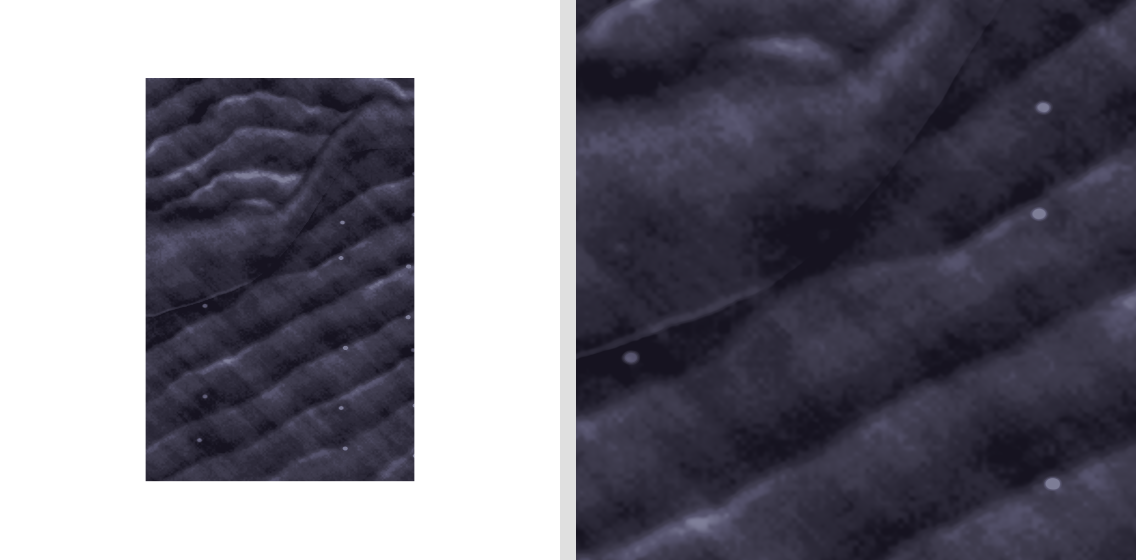
Left, the full canvas; right, a detail of the centre.
A WebGL 1 fragment shader for this texture:

```glsl
precision highp float;
uniform vec2 u_resolution;

// Dark violet quilted velvet in an upright panel on plain white.
// A thick fold lies over slanting quilt rows; each part gives a tone, which a
// five-step ramp colours. Noise wraps and the white margin tiles.

const vec2 PANEL_MIN = vec2(0.260, 0.1406);
const vec2 PANEL_MAX = vec2(0.740, 0.8607);

float hash(vec2 cell) {
  return fract(sin(dot(cell, vec2(127.1, 311.7))) * 43758.545);
}

// Value noise that repeats after a whole number of cells.
float wrapNoise(vec2 p, vec2 period) {
  vec2 i = floor(p);
  vec2 f = fract(p);
  f = f * f * (3.0 - 2.0 * f);
  vec2 a = mod(i, period);
  vec2 b = mod(i + 1.0, period);
  return mix(mix(hash(a), hash(vec2(b.x, a.y)), f.x),
             mix(hash(vec2(a.x, b.y)), hash(b), f.x), f.y);
}

float fbm(vec2 p, vec2 period) {
  float sum = 0.0;
  float gain = 0.5;
  for (int i = 0; i < 4; i++) {
    sum += gain * wrapNoise(p * period, period);
    period *= 2.0;
    gain *= 0.5;
  }
  return sum / 0.9375;
}

float bump(float x, float centre, float width) {
  float t = (x - centre) / width;
  return exp(-t * t);
}

// One padded row: slow rise to a lit crest, then a quick drop into the seam.
float rowBody(float f) {
  return smoothstep(0.0, 0.8, f) * (1.0 - smoothstep(0.84, 1.0, f));
}

// Lower border of the fold, climbing from left to right.
float foldEdge(float x) {
  return 0.436 + 0.045 * smoothstep(0.26, 0.46, x)
       + 0.26 * smoothstep(0.43, 0.67, x);
}

// Distance to the nearest stitch (x) and its strength (y).
vec2 stitch(vec2 p, vec2 grid) {
  vec2 q = p * grid + vec2(0.62, 0.1);
  vec2 cell = mod(floor(q), grid);
  vec2 jitter = vec2(hash(cell + 3.0), hash(cell + 17.0)) - 0.5;
  vec2 offset = (fract(q) - 0.5 - jitter * vec2(0.12, 0.4)) / grid;
  return vec2(length(offset * vec2(0.8, 1.0)), step(0.35, hash(cell + 41.0)));
}

// Flat quilt below: long slanting rows, softer toward the bottom.
float quiltTone(vec2 p, float wobble, float cloud) {
  float f = fract((p.y - 0.5 * p.x + 0.055 * wobble) / 0.083);
  float depth = mix(0.55, 1.0, smoothstep(0.2, 0.45, p.y));
  float crest = bump(f, 0.83, 0.08) * smoothstep(0.4, 0.65, cloud);
  return 0.35 + depth * (0.42 * rowBody(f) - 0.2 + 0.25 * crest);
}

// Gathered rows on top, arching over to the right with short puckers.
float gatherTone(vec2 p, float wobble, float cloud) {
  float s = p.x - PANEL_MIN.x;
  float v = p.y - 0.6 * s + 1.05 * s * s + 0.09 * wobble;
  float f = fract(v / 0.062);
  float crest = bump(f, 0.78, 0.13) * smoothstep(0.35, 0.6, cloud);
  return 0.2 + 0.4 * rowBody(f) + 0.28 * crest;
}

// Rounded roll along the border: shaded underside, lit shoulder, deep crease.
float rollTone(float height, float cloud) {
  float shoulder = bump(height, 0.72, 0.22);
  return 0.2 + 0.38 * shoulder * (0.5 + cloud)
       + 0.18 * bump(height, 0.35, 0.15) * smoothstep(0.45, 0.65, cloud);
}

vec3 velvetRamp(float t) {
  vec3 c = mix(vec3(0.085, 0.075, 0.125), vec3(0.17, 0.16, 0.22), smoothstep(0.0, 0.27, t));
  c = mix(c, vec3(0.24, 0.23, 0.30), smoothstep(0.25, 0.52, t));
  c = mix(c, vec3(0.33, 0.32, 0.42), smoothstep(0.5, 0.77, t));
  return mix(c, vec3(0.49, 0.49, 0.59), smoothstep(0.75, 1.05, t));
}

float velvetTone(vec2 p) {
  float wobble = fbm(p, vec2(9.0, 8.0)) - 0.5;
  float cloud = fbm(p + 0.37, vec2(14.0, 18.0));
  vec2 slant = vec2(2.0 * p.x + p.y, 2.0 * p.y - p.x);
  float nap = fbm(slant, vec2(7.0, 19.0)) - 0.5;
  float brushed = fbm(vec2(p.x + p.y, p.y), vec2(44.0, 16.0)) - 0.5;
  float grain = wrapNoise(p * 300.0, vec2(300.0)) - 0.5;

  // Lower quilt, shaded where the fold hangs over it.
  float above = p.y - foldEdge(p.x) + 0.03 * wobble;
  float lower = quiltTone(p, wobble, cloud);
  lower *= 1.0 - 0.8 * exp(min(above, 0.0) / 0.035);

  // Fold: the roll is wide at the left and narrows as it climbs.
  float width = mix(0.17, 0.085, smoothstep(0.3, 0.58, p.x));
  float height = (above + 0.05 * wobble) / width;
  float upper = mix(rollTone(height, cloud), gatherTone(p, wobble, cloud),
                    smoothstep(0.92, 1.08, height));
  upper *= 1.0 - 0.5 * bump(height, 1.03, 0.09);
  upper += 0.25 * bump(above, 0.003, 0.003) * (1.0 - smoothstep(0.38, 0.5, p.x));
  float onFold = smoothstep(-0.0015, 0.0015, above);
  float tone = mix(lower, upper, onFold);

  // Pile texture, then thread knots sunk in small dimples.
  tone += 0.4 * nap + 0.42 * brushed + 0.25 * (cloud - 0.5) + 0.13 * grain;
  vec2 knot = stitch(p, vec2(8.0, 12.0));
  tone -= 0.16 * knot.y * bump(knot.x, 0.009, 0.008);
  float mark = knot.y * (1.0 - smoothstep(0.002, 0.005, knot.x));
  return tone + mark * mix(0.65, 0.1, onFold);
}

void main() {
  vec2 p = gl_FragCoord.xy / u_resolution;
  vec2 pixel = 0.5 / u_resolution;
  vec2 inside = smoothstep(PANEL_MIN - pixel, PANEL_MIN + pixel, p)
              * (1.0 - smoothstep(PANEL_MAX - pixel, PANEL_MAX + pixel, p));
  vec3 velvet = velvetRamp(velvetTone(p));
  gl_FragColor = vec4(mix(vec3(1.0), velvet, inside.x * inside.y), 1.0);
}
```
